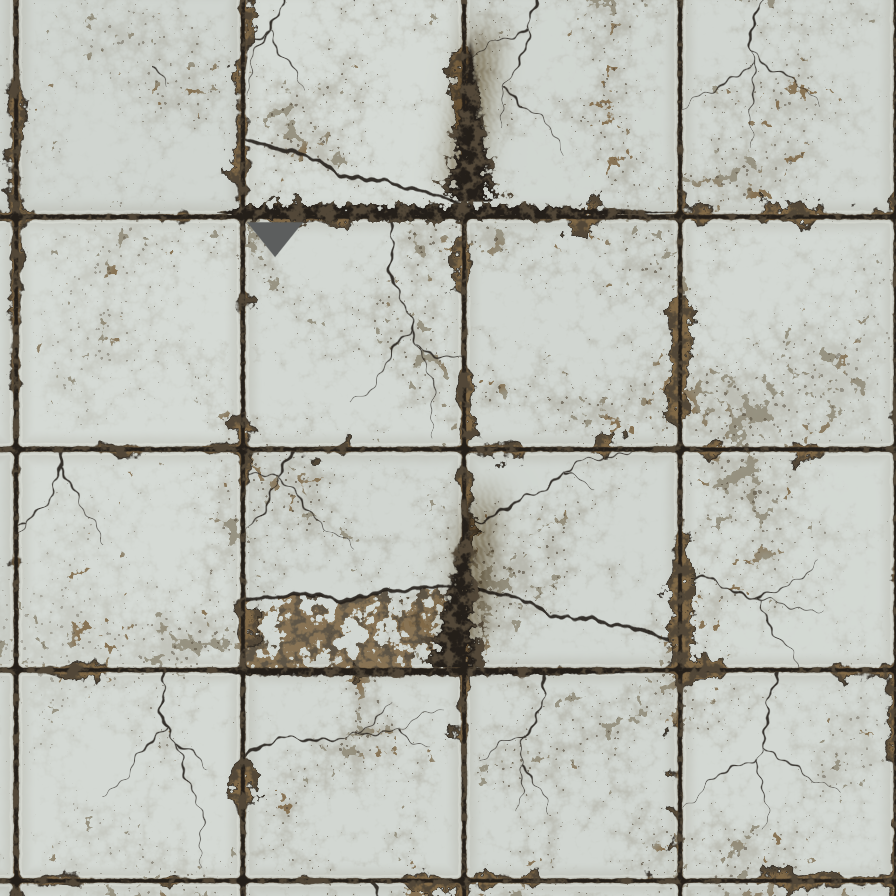
Reproduce this texture procedurally as a Shadertoy shader.

```glsl
const vec3 GLAZE = vec3(0.825, 0.845, 0.825), WORN = vec3(0.72, 0.72, 0.68);
const vec3 TAUPE = vec3(0.57, 0.55, 0.48), RUST = vec3(0.50, 0.41, 0.28);
const vec3 UMBER = vec3(0.32, 0.28, 0.22), SOOT = vec3(0.14, 0.12, 0.10);
const float PITCH = 0.247;            // tile spacing
const vec2 ORIGIN = vec2(0.018, 0.017);
const vec2 BOW = vec2(0.007, -0.014); // sag of the grid lines
const float GROOVE = 0.0026;          // half width of a joint
const float CORNER = 0.006;
const float CHIP = 0.015;             // depth of edge damage
const float CRACK = 0.009;            // half width, in tiles
const int BRANCHES = 3;

vec2 hash2(vec2 p) {
    vec3 q = fract(p.xyx * vec3(0.1031, 0.1030, 0.0973));
    q += dot(q, q.yzx + 33.33);
    return fract((q.xx + q.yz) * q.zy);
}

// Distance to the nearest cell point
float cellular(vec2 p) {
    float d = 2.0;
    for (int i = 0; i < 9; i++) {
        vec2 c = floor(p) + vec2(i % 3 - 1, i / 3 - 1);
        d = min(d, length(c + hash2(c) - p));
    }
    return d;
}

float blotch(vec2 p) {
    return 0.55 * cellular(p) + 0.28 * cellular(p * 2.1 + 5.0) + 0.17 * cellular(p * 4.3 + 9.0);
}

float wobble(float t) {
    return sin(t) + 0.5 * sin(2.3 * t + 1.0) + 0.3 * sin(5.1 * t + 2.0) + 0.2 * sin(11.7 * t);
}

float bend(float u, float seed) {
    return 0.025 * (wobble(u * 8.0 + seed) - wobble(seed));
}

float ink(float d) {
    return smoothstep(1.0, -1.0, d * iResolution.y);
}

// A trunk from a tile edge, with side branches
float crackDistance(vec2 f, vec2 id) {
    vec2 h = hash2(id * 3.0 + 41.0);
    bool fromTop = h.x < 0.6;
    vec2 root = fromTop ? vec2(0.2 + 0.6 * h.y, 1.0) : vec2(0.0, 0.3 + 0.4 * h.y);
    float angle = (fromTop ? -1.57 : 0.0) + (h.y - 0.5) * 0.9;
    vec2 trunk = vec2(cos(angle), sin(angle));
    float trunkLen = 0.5 + 0.6 * h.y, trunkSeed = h.x * 40.0, d = 1.0;
    for (int k = 0; k < BRANCHES; k++) {
        vec2 start = root, dir = trunk;
        float len = trunkLen, seed = trunkSeed, width = CRACK;
        if (k > 0) {
            vec2 g = hash2(id * 5.0 + float(k) * vec2(13.0, 7.0) + 71.0);
            float s = trunkLen * (0.15 + 0.7 * g.x);
            start += trunk * s + vec2(-trunk.y, trunk.x) * bend(s, seed);
            float a = angle + float(k % 2 * 2 - 1) * (0.5 + 0.6 * g.y);
            dir = vec2(cos(a), sin(a));
            len = 0.12 + 0.35 * g.y;
            seed = g.x * 60.0;
            width *= 0.65;
        }
        vec2 r = f - start;
        float u = dot(r, dir), v = dot(r, vec2(-dir.y, dir.x)) - bend(u, seed);
        width *= (1.0 - u / len) * (0.65 + 0.3 * wobble(u * 23.0 + seed));
        d = min(d, max(abs(v) - width, max(-u, u - len)));
    }
    return d * PITCH;
}

// Height above a ragged line from a to b; far away outside its span
float seam(vec2 p, vec2 a, vec2 b) {
    float t = (p.x - a.x) / (b.x - a.x);
    if (t < 0.0 || t > 1.0) return 1.0;
    return p.y - mix(a.y, b.y, t) - 0.005 * wobble(t * 9.0 + a.x) * sin(3.14 * t);
}

void mainImage(out vec4 fragColor, in vec2 fragCoord) {
    vec2 p = fragCoord / iResolution.xy;

    // Rounded tiles
    vec2 q = (p - ORIGIN - BOW * sin(3.14 * (p - ORIGIN) / (3.0 * PITCH))) / PITCH;
    vec2 id = floor(q), f = fract(q);
    float wear = mix(0.45, 1.0, smoothstep(0.55, 0.2, abs(p.x - 0.54)));
    float fine = blotch(p * 60.0), coarse = blotch(p * 9.0 + 3.0), cluster = blotch(p * 7.0 + 20.0);
    vec2 b = abs(f - 0.5) * PITCH - (0.5 * PITCH - GROOVE - CORNER);
    float edge = length(max(b, 0.0)) + min(max(b.x, b.y), 0.0) - CORNER + 0.003 * (fine - 0.45);

    // Glaze, grime, flakes and specks
    float grime = 0.9 * smoothstep(0.4, 0.75, 0.6 * cluster + 0.5 * fine) * wear;
    vec3 col = mix(GLAZE, WORN, max(grime, 0.5 * smoothstep(-0.02, 0.0, edge)));
    col += 0.025 * (hash2(id + 17.0).x - 0.5) + 0.05 * smoothstep(0.002, 0.0, abs(edge + 0.003));
    float flake = smoothstep(0.0, 0.06, blotch(p * 50.0 + 8.0) + wear * (cluster - 0.4) - 0.76);
    col = mix(col, mix(TAUPE, RUST, smoothstep(0.4, 0.6, coarse)), 0.9 * flake);
    float speck = smoothstep(0.0, -0.05, cellular(p * 83.0) - 0.3 * (cluster - 0.2) * fine * 2.0);
    col = mix(col, UMBER, 0.6 * speck * wear);

    // Bared backing below a fracture
    float low = seam(p, vec2(0.27, 0.33), vec2(0.52, 0.345));
    float bare = ink(low) * smoothstep(0.245, 0.25, p.y);
    bare *= smoothstep(0.42, 0.46, 0.6 * blotch(p * 24.0) + 0.5 * fine - 0.6 * (p.y - 0.29));
    col = mix(col, mix(RUST, UMBER, smoothstep(0.4, 0.6, fine)), 0.9 * bare);

    // Cracks and long fractures
    float fracture = min(abs(low), abs(seam(p, vec2(0.52, 0.345), vec2(0.75, 0.285))));
    fracture = min(fracture, abs(seam(p, vec2(0.27, 0.845), vec2(0.52, 0.77))));
    float crack = ink(crackDistance(f, id)) * step(hash2(id + 91.0).y, 0.4 + 0.5 * wear);
    col = mix(col, SOOT, 0.9 * max(crack, ink(fracture - 0.0006 - 0.003 * fine)));

    // Chipped edges with a dark outline
    float depth = CHIP * smoothstep(0.46, 0.68, coarse) * (2.4 * fine - 0.2) * wear;
    col = mix(col, mix(RUST, UMBER, smoothstep(0.35, 0.6, fine)), ink(-edge - depth));
    col = mix(col, SOOT, 0.7 * ink(abs(edge + depth) - 0.0012) * smoothstep(0.0, 0.004, depth));

    // Scorch marks rising along a joint
    vec3 ash = mix(SOOT, UMBER, smoothstep(0.38, 0.62, fine));
    for (int i = 0; i < 2; i++) {
        vec2 r = p - vec2(0.525, i == 0 ? 0.255 : 0.775);
        float t = r.y / 0.2, lean = r.x - 0.028 * t + 0.012;
        float halo = exp(-lean * lean / 0.0006) * smoothstep(-0.02, 0.2, t) * smoothstep(1.15, 0.7, t);
        halo *= 0.88 + 0.12 * sin(900.0 * r.x + 250.0 * r.y + 3.0 * wobble(r.y * 60.0));
        col = mix(col, col * mix(RUST, TAUPE, 0.5) * 1.15, 0.85 * halo);
        r.x += 0.02 * (1.0 - t) * float(1 - i);
        float core = abs(r.x) - 0.034 * pow(clamp(1.0 - t, 0.0, 1.0), 1.3) * (2.2 * fine - 0.1);
        col = mix(col, ash, smoothstep(0.003, -0.003, core) * ink(-r.y) * smoothstep(0.95, 0.8, t));
    }

    // Joints, crumbled rows and a loose shard
    float span = smoothstep(0.24, 0.28, p.x) * smoothstep(0.78, 0.55, p.x);
    float crumble = abs(p.y - 0.763) - span * (0.025 * fine - 0.002);
    crumble = min(crumble, abs(p.y - 0.25) - span * 0.010 * fine);
    col = mix(col, ash, max(ink(-edge), ink(crumble) * step(0.01, span)));
    float shard = max(abs(p.x - 0.307) - 0.8 * (p.y - 0.713), p.y - 0.752);
    col = mix(col, vec3(0.36, 0.37, 0.37), ink(shard));
    fragColor = vec4(col, 1.0);
}
```
